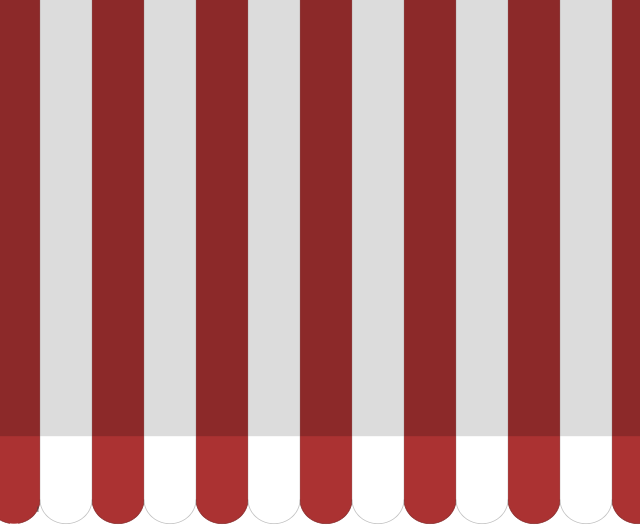
A WebGL 1 fragment shader for this pattern:

```glsl
precision highp float;
// Striped red and grey awning with a bright scalloped valance along its lower edge.

uniform vec2 u_resolution;

// Coverage of the region where the signed distance is negative.
float fill(float d, float px) {
    return clamp(0.5 - d / px, 0.0, 1.0);
}

// Coverage of a thin line centred on zero distance.
float stroke(float d, float width, float px) {
    return fill(abs(d) - 0.5 * width, px) * min(1.0, width / px);
}

void main() {
    // The canvas width is one unit.
    float px = 1.0 / u_resolution.x;
    vec2 p = gl_FragCoord.xy * px;

    // Alternating stripes, each half of a period wide.
    float halfStripe = 0.040625;
    float period = 4.0 * halfStripe;
    float stripe = abs(mod(p.x - 0.0625 + halfStripe, period) - 2.0 * halfStripe) - halfStripe;
    float red = 1.0 - fill(stripe, px);

    // One rounded tab hangs below every stripe.
    float tabX = mod(p.x - 0.0625, 2.0 * halfStripe) - halfStripe;
    float tab = length(vec2(tabX, 1.075 * min(p.y - 0.0508, 0.0))) - halfStripe;

    // Shaded canopy above, bright valance below.
    vec3 canopy = mix(vec3(0.863), vec3(0.55, 0.16, 0.16), red);
    vec3 valance = mix(vec3(1.0), vec3(0.67, 0.195, 0.195), red);
    vec3 color = mix(canopy, valance, fill(p.y - 0.1497, px));

    // Fine seams between stripes.
    color = mix(color, vec3(0.55, 0.47, 0.47), 0.45 * stroke(stripe, 0.0013, px));

    // White below the scallops, then their hairline outline.
    color = mix(vec3(1.0), color, fill(tab, px));
    vec3 outline = mix(vec3(0.72), vec3(0.5, 0.15, 0.15), red);
    float gap = fill(abs(p.x - 0.022) - 0.0065, px);
    float hem = stroke(tab, 0.0013, px) * fill(p.y - 0.0508, px);
    color = mix(color, outline, hem * (1.0 - gap));

    // Small dark fleck beside the first red tab.
    vec2 fleck = abs(p - vec2(0.0592, 0.0355)) - vec2(0.0008, 0.004);
    color = mix(color, vec3(0.25), 0.8 * fill(max(fleck.x, fleck.y), px));

    gl_FragColor = vec4(color, 1.0);
}
```
